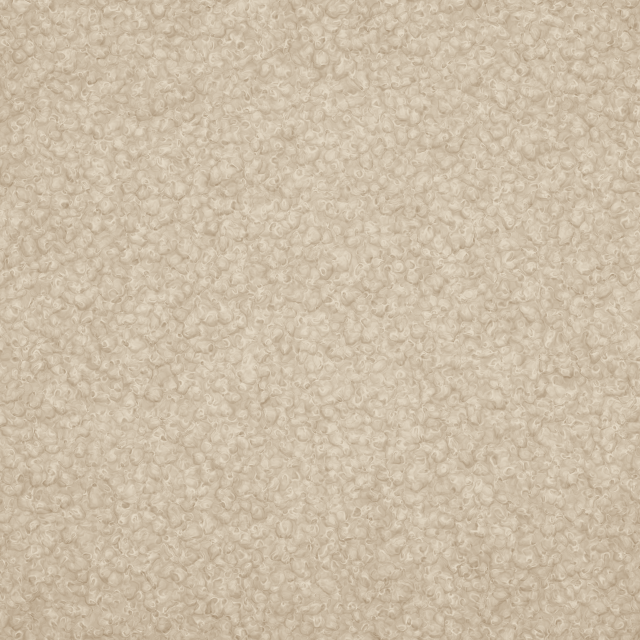
Reproduce this texture procedurally as a three.js fragment shader.

```glsl
// Cream boucle fleece: soft woolly tufts overlaid with fine, randomly turned curls.
varying vec2 vUv;

const float TAU = 6.2831853;
const vec3 WOOL_MID = vec3(0.806, 0.747, 0.660);
const vec3 WOOL_STEP = vec3(0.052, 0.062, 0.070); // colour change per unit of tone

vec2 hash2(vec2 p) {
  vec3 q = fract(p.xyx * vec3(0.1031, 0.1030, 0.0973));
  q += dot(q, q.yzx + 33.33);
  return fract((q.xx + q.yz) * q.zy);
}

float noise(vec2 p) {
  vec2 cell = floor(p);
  vec2 f = fract(p);
  f = f * f * (3.0 - 2.0 * f);
  float low = mix(hash2(cell).x, hash2(cell + vec2(1.0, 0.0)).x, f.x);
  float high = mix(hash2(cell + vec2(0.0, 1.0)).x, hash2(cell + 1.0).x, f.x);
  return mix(low, high, f.y);
}

float fbm(vec2 p) {
  float sum = 0.0;
  float gain = 0.5;
  for (int i = 0; i < 3; i++) {
    sum += gain * noise(p);
    p = p * 2.03 + 17.3;
    gain *= 0.5;
  }
  return sum / 0.875;
}

vec2 rotate(vec2 p, float angle) {
  float c = cos(angle);
  float s = sin(angle);
  return vec2(c * p.x - s * p.y, s * p.x + c * p.y);
}

// Rounded tufts: the highest dome dominates, with dark creases where domes meet.
float tuftTone(vec2 p, vec2 upward) {
  vec2 home = floor(p);
  float toneSum = 0.0;
  float weightSum = 0.0001;
  for (int y = -1; y <= 1; y++) {
    for (int x = -1; x <= 1; x++) {
      vec2 cell = home + vec2(float(x), float(y));
      vec2 place = hash2(cell);
      vec2 trait = hash2(cell + 71.7);
      vec2 offset = p - cell - 0.5 - 0.95 * (place - 0.5);
      vec2 d = rotate(offset, trait.x * TAU);
      d.x *= 1.25;
      float r = length(d) / mix(0.55, 0.86, trait.y);
      float dome = 1.0 - r * r;
      float strands = sin(15.0 * r + 2.0 * atan(d.y, d.x + 0.0001) + place.x * TAU);
      float tone = 2.2 * dome - 1.4 + 0.9 * dot(offset, upward);
      tone += 0.25 * strands * smoothstep(0.1, 0.4, r);
      float weight = exp(16.0 * (dome + 0.5 * trait.x - 1.0));
      toneSum += weight * max(tone, -2.4);
      weightSum += weight;
    }
  }
  return toneSum / weightSum;
}

// Thin spiral locks: a bright strand with a soft shadow inside its bend.
float curlTone(vec2 p, float seed) {
  vec2 home = floor(p);
  float light = 0.0;
  float shadow = 0.0;
  for (int y = -1; y <= 1; y++) {
    for (int x = -1; x <= 1; x++) {
      vec2 cell = home + vec2(float(x), float(y));
      vec2 place = hash2(cell + seed);
      vec2 trait = hash2(cell + seed + 39.1);
      vec2 d = rotate(p - cell - 0.5 - 0.9 * (place - 0.5), trait.x * TAU);
      d.y *= trait.y > 0.5 ? 1.25 : -1.25;
      float angle = atan(d.y, d.x + 0.0001);
      float radius = mix(0.2, 0.38, trait.y) * (1.0 + 0.13 * angle);
      float span = mix(1.3, 2.8, place.x);
      float visible = (1.0 - smoothstep(span - 0.9, span, abs(angle))) * mix(0.3, 1.0, place.y);
      float offset = length(d) - radius;
      float strand = offset / 0.07;
      float hollow = (offset + 0.15) / 0.09;
      light = max(light, visible * exp(-strand * strand));
      shadow = max(shadow, visible * exp(-hollow * hollow));
    }
  }
  return 1.3 * light - 0.9 * shadow * (1.0 - light);
}

// Broad light falloff towards the corners and the lower edge.
float lightFalloff(vec2 uv) {
  vec2 d = uv - vec2(0.53, 0.56);
  return 0.2 - 1.3 * dot(d, d) - 0.3 * (1.0 - smoothstep(0.0, 0.3, uv.y));
}

void main() {
  vec2 uv = vUv;
  vec2 warp = vec2(fbm(uv * 48.0), fbm(uv * 48.0 + 53.0)) - 0.5;
  vec2 p = uv + warp * 0.012;
  vec2 up = vec2(0.0, 1.0);

  // Large tufts, then smaller ones that break their outlines
  float tone = 0.85 * tuftTone(rotate(p, 0.6) * 49.0 + 90.0, rotate(up, 0.6));
  tone += 0.45 * tuftTone(rotate(p, 1.0) * 71.0 + 140.0, rotate(up, 1.0));
  tone += 0.95 * curlTone(rotate(p, 0.5) * 45.0 + 80.0, 13.0);
  tone += 0.85 * curlTone(rotate(p, 1.2) * 57.0 + 90.0, 57.0);

  // Matted patches and fine fuzz
  tone += 0.9 * (fbm(uv * 24.0 + 9.0) - 0.5);
  tone += 1.7 * (fbm(uv * 140.0 + warp * 5.0) - 0.5);
  tone += lightFalloff(uv);

  // Keep highlights creamy while creases stay deep
  tone = tone > 1.0 ? 1.0 + 0.9 * (1.0 - exp(1.0 - tone)) : tone;
  gl_FragColor = vec4(WOOL_MID + WOOL_STEP * max(tone, -3.2), 1.0);
}
```
